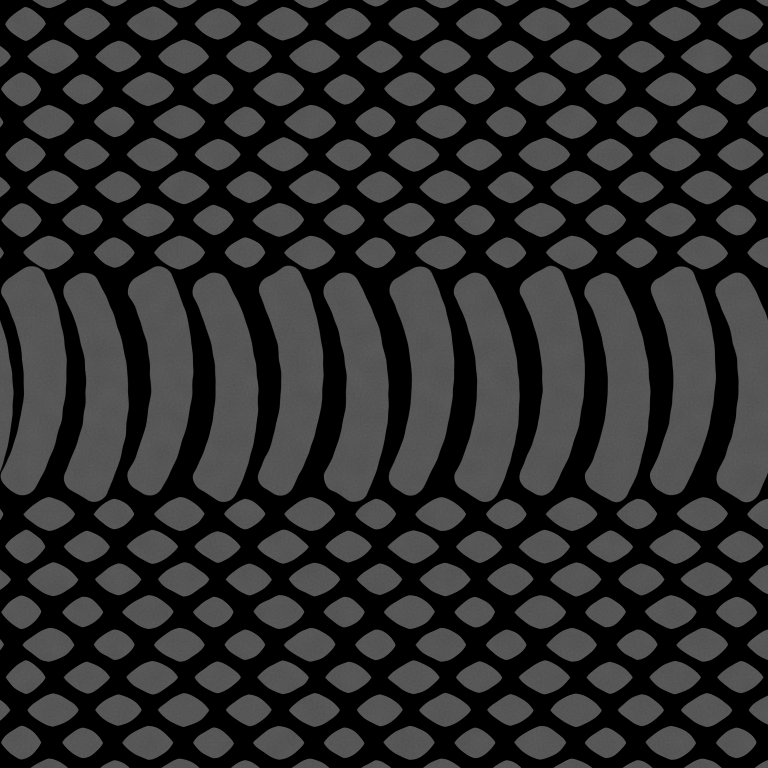
This pattern is drawn by a Shadertoy shader. Its source:

```glsl
#define CELL 0.0851          // lattice pitch, in canvas heights
#define BAND_RADIUS 3.21     // the rest in lattice units
#define BAND_HALF_WIDTH 0.323
#define BAND_HALF_LENGTH 1.755
#define BAND_ROUNDING 0.215
#define FIRST_SCALE_ROW 4.0
#define WOBBLE 0.022
#define GREY 0.34
#define GRAIN 0.045

vec2 hashGradient(vec2 p) {
    vec3 h = fract(vec3(p.xyx) * vec3(0.1031, 0.1030, 0.0973));
    h += dot(h, h.yzx + 33.33);
    return fract((h.xx + h.yz) * h.zy) * 2.0 - 1.0;
}

float gradientNoise(vec2 p) {
    vec2 i = floor(p), f = fract(p);
    vec2 w = f * f * f * (f * (f * 6.0 - 15.0) + 10.0);
    vec2 e = vec2(0.0, 1.0);
    return mix(
        mix(dot(hashGradient(i), f), dot(hashGradient(i + e.yx), f - e.yx), w.x),
        mix(dot(hashGradient(i + e), f - e), dot(hashGradient(i + 1.0), f - 1.0), w.x), w.y);
}

// One row of soft rhombs, alternating large and small
float scaleRow(vec2 p, float row) {
    float kind = mod(row, 4.0);
    float uneven = step(kind, 1.5);
    float start = mix(0.78, 0.30, mod(row, 2.0)) + mix(0.03, -0.035, uneven);
    float column = round(p.x - start);
    float small = mod(column, 2.0);
    vec2 center = vec2(column + start, row * 0.5 + 0.01);
    vec2 size = vec2(0.392, 0.258) - small * mix(vec2(0.04, 0.015), vec2(0.08, 0.025), uneven);

    // The leftmost whole scales are narrower
    float border = step(0.0, center.x) * step(center.x, 0.5);
    size.x *= 1.0 - 0.22 * border;
    center.x += 0.06 * border;

    vec2 q = (p - center) / size;
    float blunt = q.x > 0.0 ? 1.5 + 0.25 * uneven : 1.3;
    return (pow(abs(q.x), blunt) + pow(abs(q.y), 1.25) - 1.0) * size.y * 0.85;
}

float scales(vec2 p) {
    float d = 1e3, nearest = round(p.y * 2.0);
    for (float j = -1.0; j <= 1.0; j++) {
        float row = nearest + j;
        if (abs(row) >= FIRST_SCALE_ROW) d = min(d, scaleRow(p, row));
    }
    return d;
}

// Rounded bar bent along a circle; alternate bars taper up or down
float band(vec2 p, float index) {
    float side = mod(index, 2.0) * 2.0 - 1.0;
    float crowding = 0.25 * exp(-1.3 * max(index, 0.0));
    p -= vec2(index - 0.378 + crowding, 0.03 * side);
    p.x -= 0.025 * side * p.y;
    vec2 q = p + vec2(BAND_RADIUS, 0.0);
    vec2 bent = vec2(length(q) - BAND_RADIUS, BAND_RADIUS * atan(q.y, q.x));
    float halfWidth = BAND_HALF_WIDTH + 0.022 * side * clamp(bent.y, -1.8, 1.8);
    vec2 box = abs(bent) - vec2(halfWidth, BAND_HALF_LENGTH) + BAND_ROUNDING;
    return length(max(box, 0.0)) + min(max(box.x, box.y), 0.0) - BAND_ROUNDING;
}

float bands(vec2 p) {
    float d = 1e3, first = floor(p.x + 0.378);
    for (float j = 0.0; j < 3.0; j++) d = min(d, band(p, first + j));
    return d;
}

void mainImage(out vec4 fragColor, in vec2 fragCoord) {
    vec2 p = (fragCoord / iResolution.y - vec2(0.0, 0.5)) / CELL;
    float pixel = 1.0 / (iResolution.y * CELL);

    // Hand-cut outlines
    vec2 warped = p + WOBBLE * vec2(gradientNoise(p * 4.0), gradientNoise(p * 4.0 + 37.0));
    float d = min(scales(warped), bands(warped));

    // Matte, faintly grainy surface
    float grain = gradientNoise(p * 30.0) * 0.6 + gradientNoise(p * 3.0) * 0.4;
    float surface = GREY + GRAIN * grain;
    float cover = 1.0 - smoothstep(-0.7 * pixel, 0.7 * pixel, d);
    fragColor = vec4(vec3(surface * cover), 1.0);
}
```
